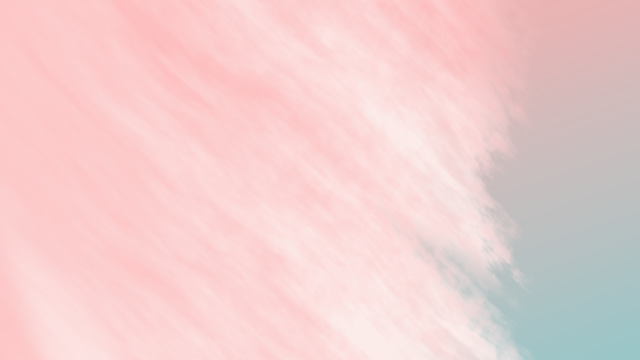
Give the GLSL for this texture, as a Shadertoy shader.

```glsl
// Wispy pink cloud swept diagonally across a sky that fades from rose to teal.
// Soft cellular noise, stretched along the wind, makes the streaks and the
// frayed rim; broad bands and two overlapping lobes set the cloud's layout.

#define WIND vec2(0.72, -0.69)
#define STREAK_GAIN 0.66
#define STRAND_GAIN 0.46
#define PUFF_GAIN 0.34
#define FRAY 0.17
#define RIM_X 1.425
#define PINK vec3(0.992, 0.752, 0.755)
#define WHITE vec3(0.985, 0.920, 0.912)
#define SKY_ROSE vec3(0.93, 0.70, 0.70)
#define SKY_GREY vec3(0.78, 0.745, 0.745)
#define SKY_TEAL vec3(0.58, 0.78, 0.79)

vec3 hash3(vec2 cell) {
    vec3 q = vec3(dot(cell, vec2(127.1, 311.7)),
                  dot(cell, vec2(269.5, 183.3)),
                  dot(cell, vec2(419.2, 371.9)));
    return fract(sin(q) * 43758.5);
}

// Cellular noise with blended cell values, so no creases show
float softCells(vec2 p) {
    vec2 cell = floor(p), f = p - cell;
    float sum = 0.0, weight = 0.0;
    for (int j = -1; j <= 1; j++)
    for (int i = -1; i <= 1; i++) {
        vec2 offset = vec2(i, j);
        vec3 h = hash3(cell + offset);
        vec2 d = offset + 0.15 + 0.7 * h.xy - f;
        float k = exp(-5.0 * dot(d, d));
        sum += k * h.z;
        weight += k;
    }
    return sum / weight;
}

float layeredCells(vec2 p) {
    float total = 0.0, gain = 0.5;
    for (int i = 0; i < 4; i++) {
        total += gain * (softCells(p) - 0.5);
        p = p * vec2(2.2, 1.9) + vec2(17.3, 9.1);
        gain *= 0.62;
    }
    return total;
}

float band(float v, float center, float width) {
    float d = (v - center) / width;
    return exp(-d * d);
}

vec3 skyColor(vec2 p) {
    float g = 1.0 - p.y + 0.35 * (p.x - 1.45);
    vec3 upper = mix(SKY_ROSE, SKY_GREY, smoothstep(-0.08, 0.6, g));
    return mix(upper, SKY_TEAL, smoothstep(0.42, 1.28, g));
}

// Upper lobe with a pointed tip, plus a lower lobe; a short notch lies between
float cloudCover(vec2 p, float fray) {
    float x = p.x + fray;
    float rim = RIM_X - 0.075 * band(p.y, 0.47, 0.10);
    float soft = mix(0.06, 0.14, smoothstep(0.4, 1.0, p.y));
    float upper = 1.0 - smoothstep(rim - soft, rim + 0.5 * soft, x);
    float underside = p.y - 0.19 - 0.47 * (1.44 - p.x) - 0.5 * fray;
    upper *= smoothstep(-0.06, 0.07, underside);
    float lowerRim = 1.22 + 0.82 * (0.30 - p.y);
    float lower = 1.0 - smoothstep(-0.08, 0.05, x - lowerRim);
    return 1.0 - (1.0 - upper) * (1.0 - lower);
}

// Broad light and dark layout of the cloud, 0 pink to 1 white
float cloudLight(vec2 p, float along, float across) {
    float light = 0.18 + 0.38 * smoothstep(0.35, 1.5, p.x + 0.5 * (1.0 - p.y));
    light += 0.26 * band(across, 0.79, 0.10) * smoothstep(-0.8, 0.4, along);
    light -= 0.15 * band(across, 1.00, 0.07) * (1.0 - smoothstep(-0.2, 0.3, along));
    light += 0.22 * band(across, 1.23, 0.13);
    light -= 0.42 * band(length(p - vec2(1.30, 0.93)), 0.0, 0.24);
    float corner = smoothstep(0.05, 0.17, p.x + 0.3 * p.y);
    light += 0.48 * corner * band(across, 0.17, 0.12);
    light += 0.24 * (1.0 - smoothstep(0.0, 0.4, p.y)) * smoothstep(0.7, 1.1, p.x);
    return light;
}

void mainImage(out vec4 fragColor, in vec2 fragCoord) {
    vec2 p = fragCoord / iResolution.y;

    // Wind-aligned coordinates with a slow sway
    float along = dot(p, WIND);
    float across = dot(p, vec2(-WIND.y, WIND.x));
    across += 0.014 * sin(5.0 * along + 3.0 * across)
            + 0.006 * sin(13.0 * along - 9.0 * across);

    // Streaks, thin strands and fine puffs
    float streak = layeredCells(vec2(1.7 * along, 13.0 * across));
    float strand = layeredCells(vec2(5.0 * along, 28.0 * across) + 31.0);
    float puff = layeredCells(p * 24.0 + 5.0);

    // Cloud tone, calmer toward the far left
    float detail = mix(0.3, 1.0, smoothstep(0.0, 0.6, p.x));
    float light = cloudLight(p, along, across);
    light += detail * (STREAK_GAIN * streak + STRAND_GAIN * strand);
    light += PUFF_GAIN * puff * smoothstep(0.2, 1.1, p.x);
    vec3 cloud = mix(PINK, WHITE, clamp(light, -0.1, 1.0));

    // Sky shows through the frayed rim and thins the cloud's right side
    float cover = cloudCover(p, FRAY * (0.8 * strand + 0.4 * puff));
    float thin = smoothstep(1.05, 1.4, p.x) * clamp(0.13 - 0.5 * strand, 0.0, 0.35);
    vec3 color = mix(skyColor(p), cloud, cover * (1.0 - thin));
    fragColor = vec4(color, 1.0);
}
```
